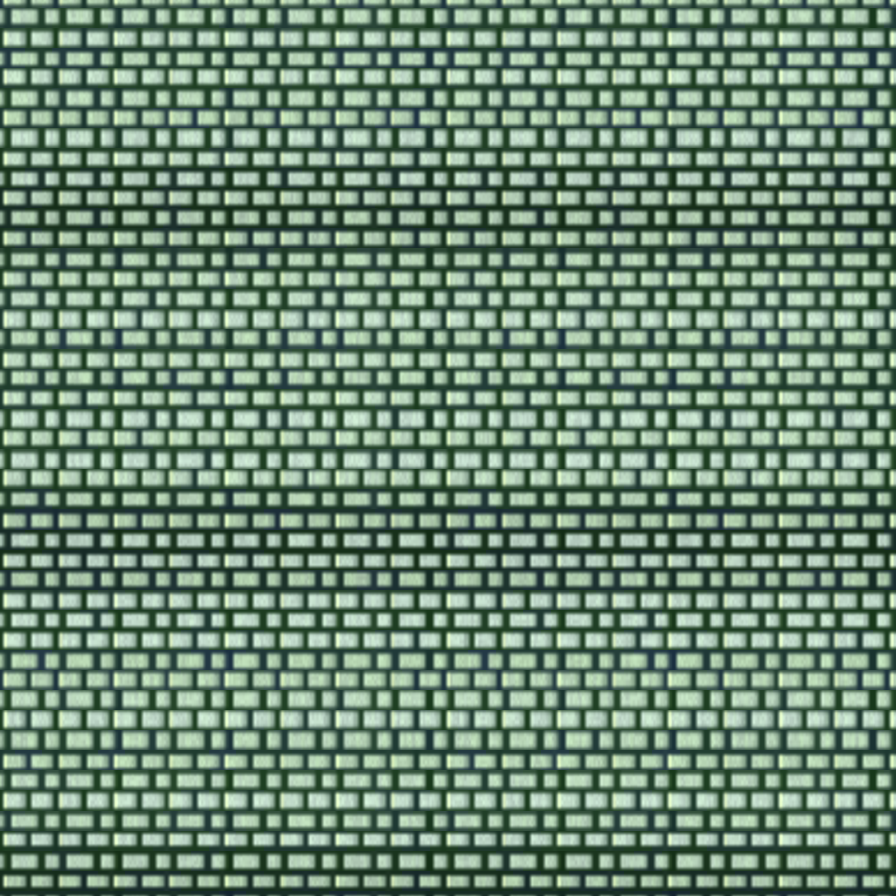
A WebGL 1 fragment shader for this texture:

```glsl
precision highp float;
// Plain weave of pale green weft bars over thin dark warp threads.
// Even rows hold equal bars, odd rows alternate wide and narrow ones; each
// row varies in height, offset and tint, and each warp thread in its hue.
uniform vec2 u_resolution;

#define PAIRS 16.17
#define ROWS 44.63
#define ORIGIN vec2(0.063, 0.255)
#define SOFT vec2(0.046, 0.14)
#define BAND_PERIOD 17.0
#define MINT vec3(0.77, 0.87, 0.81)
#define LEAF vec3(0.70, 0.82, 0.68)
#define SHADE vec3(0.31, 0.42, 0.35)
#define FOREST vec3(0.09, 0.22, 0.10)
#define NAVY vec3(0.10, 0.18, 0.26)
#define GLINT vec3(0.84, 0.91, 0.66)

float hash(vec2 p) {
  p = fract(p * vec2(0.1031, 0.1137) + 0.37);
  p += dot(p, p.yx + 33.33);
  return fract((p.x + p.y) * p.x * 7.31);
}

float noise(vec2 p) {
  vec2 i = floor(p), f = fract(p);
  f = f * f * (3.0 - 2.0 * f);
  return mix(mix(hash(i), hash(i + vec2(1, 0)), f.x),
             mix(hash(i + vec2(0, 1)), hash(i + vec2(1, 1)), f.x), f.y);
}

// Signed offset to a thread that recurs once per unit.
float wrapped(float x, float thread) {
  return fract(x - thread + 0.5) - 0.5;
}

void main() {
  vec2 uv = gl_FragCoord.xy / u_resolution;
  vec2 cell = uv * vec2(PAIRS, ROWS) - ORIGIN;
  vec2 soft = max(SOFT, 0.9 * vec2(PAIRS, ROWS) / u_resolution);
  float row = floor(cell.y);
  float odd = mod(row, 2.0);

  // Row character: slow dark bands plus random height, offset and tint.
  float band = pow(0.5 + 0.5 * cos(6.28318 * (row - 16.5) / BAND_PERIOD), 5.0);
  float height = 0.325 + 0.10 * hash(vec2(row, 3.0)) - 0.085 * band;
  float shift = 0.13 * (hash(vec2(row, 11.0)) - 0.5);
  float tint = hash(vec2(row, 23.0));
  float lift = hash(vec2(row, 31.0)) * (1.0 - band);

  // Two warp threads show in each row; keep the nearer one.
  vec2 threads = mix(vec2(0.945, 0.455), vec2(0.075, 0.69), odd);
  float first = wrapped(cell.x, threads.x);
  float second = wrapped(cell.x, threads.y);
  float isFirst = step(abs(first), abs(second));
  float side = mix(second, first, isFirst);
  float thread = mod(floor(cell.x - side + 0.5), 8.0) * 2.0 + isFirst;
  float strength = hash(vec2(thread, 5.0 + odd));
  float gap = mix(0.048, 0.066, odd) + 0.018 * (strength - 0.5);

  // Bar coverage across and along the row.
  float across = smoothstep(gap - soft.x, gap + soft.x, abs(side));
  float dy = fract(cell.y) - 0.5 - shift;
  float along = 1.0 - smoothstep(height - soft.y, height + soft.y, abs(dy));

  // Dark ground: green or navy threads, with lighter seams under the bars.
  float blue = smoothstep(0.45, 0.95, hash(vec2(thread, row)));
  blue = mix(blue, smoothstep(0.5, 1.0, tint), 0.5);
  vec3 ground = mix(FOREST, NAVY, blue);
  ground = mix(ground, SHADE, (0.1 + 0.5 * lift) * across);
  ground = mix(ground, SHADE, 0.3 * (1.0 - strength) * (1.0 - across));
  ground *= 1.0 - 0.25 * band;

  // Pale bar: lit left end, shaded right end, fine streaks and mottling.
  float streak = noise(vec2(mod(cell.x, 8.0) * 15.0, row * 0.4));
  float grain = noise(cell * vec2(24.0, 5.0));
  vec3 bar = mix(MINT, LEAF, clamp(tint + 0.6 * (streak - 0.5), 0.0, 1.0));
  bar *= 0.89 + 0.14 * streak + 0.10 * grain;
  bar *= 1.0 - 0.07 * band;

  // Rounded cross-section: cool grey toward the right end, top and bottom.
  float dimRight = smoothstep(-0.19, -0.05, side) * step(side, 0.0);
  float dimEdge = smoothstep(0.14, 0.42, abs(dy));
  vec3 cool = mix(SHADE, NAVY, 0.35 * blue);
  bar = mix(bar, cool, clamp(0.45 * dimRight + 0.30 * dimEdge, 0.0, 0.7));
  float edge = exp(-pow((side - gap - 0.04) / 0.035, 2.0));
  bar = mix(bar, GLINT, edge * isFirst * (1.0 - odd) * 0.6);
  bar += 0.04 * edge;

  // Every second pair carries a faint bright thread down the cloth.
  float strand = abs(wrapped(cell.x * 0.5, 0.015)) * 2.0;
  float strandGlow = 1.0 - smoothstep(0.01, 0.01 + soft.x, strand);
  vec3 color = mix(ground, bar, across * along);
  color += 0.08 * strandGlow * along * GLINT;

  gl_FragColor = vec4(clamp(color, 0.0, 1.0), 1.0);
}
```
